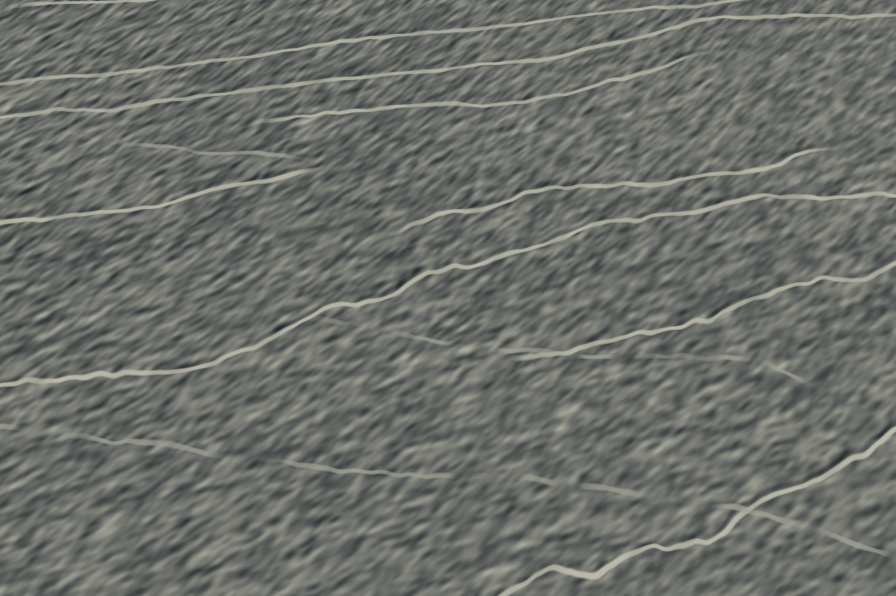
Write a WebGL 2 fragment shader that draws this texture.

```glsl
#version 300 es
precision highp float;

uniform vec2 u_resolution;
out vec4 fragColor;

const float HORIZON = 2.0;
const vec2 BLUR_DIR = vec2(0.77, 0.64);

float hash(vec2 p) {
    vec3 q = fract(p.xyx * 0.1031);
    q += dot(q, q.yzx + 33.33);
    return fract((q.x + q.y) * q.z);
}

float noise(vec2 p) {
    vec2 cell = floor(p);
    vec2 f = fract(p);
    f = f * f * (3.0 - 2.0 * f);
    float low = mix(hash(cell), hash(cell + vec2(1.0, 0.0)), f.x);
    float high = mix(hash(cell + vec2(0.0, 1.0)), hash(cell + 1.0), f.x);
    return mix(low, high, f.y);
}

// Receding plane: cells shrink with height and lean up to the right
vec2 groundCoords(vec2 p) {
    float depth = HORIZON - p.y;
    float u = 76.0 * (p.x - 1.1) / depth;
    float v = -122.0 * (log(depth) + 0.2 * (p.x - 0.75) / depth);
    return vec2(u, v);
}

float crust(vec2 p) {
    vec2 g = groundCoords(p);
    return 0.6 * noise(g) + 0.4 * noise(g * 1.9 + 31.7) - 0.5;
}

// Crust relief smeared along one screen direction
float smearedRelief(vec2 p, float span) {
    vec2 shadowStep = vec2(-0.005, 0.007) * (HORIZON - p.y) / HORIZON;
    float sum = 0.0;
    for (int k = 0; k < 6; k++) {
        vec2 q = p + BLUR_DIR * span * (float(k) / 5.0 - 0.5);
        sum += crust(q) - 0.5 * crust(q + shadowStep);
    }
    return sum / 6.0;
}

float ridgeHeight(float x, float base, float slope, float wiggle, float seed) {
    float row = seed * 17.0 + 90.0;
    float bend = 0.10 * (noise(vec2(x * 3.3, row)) - 0.5)
               + 0.025 * (noise(vec2(x * 11.0, row + 5.0)) - 0.5)
               + 0.008 * (noise(vec2(x * 42.0, row + 9.0)) - 0.5);
    return base + slope * x + wiggle * bend;
}

// x: lit crest, y: shadow behind steep parts
vec2 ridge(vec2 p, float base, float slope, float wiggle, float seed, float width) {
    float y = ridgeHeight(p.x, base, slope, wiggle, seed);
    float ahead = ridgeHeight(p.x + 0.006, base, slope, wiggle, seed);
    float grade = (ahead - y) / 0.006;
    float d = (p.y - y) / sqrt(1.0 + grade * grade);
    float w = width * (0.7 + 0.5 * noise(vec2(p.x * 34.0, seed * 11.0 + 70.0)));
    float crest = 1.0 - smoothstep(0.35 * w, 1.25 * w, abs(d));
    float offset = (d - 1.9 * w) / w;
    float shadow = exp(-offset * offset) * clamp(0.1 + grade * 1.2, 0.0, 1.0);
    float wear = 0.7 + 0.3 * noise(vec2(p.x * 30.0, seed * 13.0 + 80.0));
    return vec2(crest * wear, shadow);
}

float spanMask(float x, float center, float halfSpan) {
    return 1.0 - smoothstep(halfSpan - 0.04, halfSpan + 0.04, abs(x - center));
}

void main() {
    vec2 p = gl_FragCoord.xy / u_resolution.y;
    float width = mix(0.0060, 0.0034, p.y);

    // Crust grain, fine streaks and broad patches
    float tone = 0.385 + mix(1.4, 1.5, p.y) * smearedRelief(p, 0.013);
    vec2 streak = vec2(dot(p, BLUR_DIR), dot(p, vec2(-BLUR_DIR.y, BLUR_DIR.x)));
    tone += 0.19 * (noise(streak * vec2(60.0, 180.0) + 60.0) - 0.5);
    tone += 0.10 * (noise(p * vec2(2.0, 5.0) + 8.0) - 0.5);
    tone += 0.22 * smoothstep(0.80, 0.97, noise(groundCoords(p) * 0.3 + 14.0));

    // Long rising ridges, closer together with distance
    vec2 relief = vec2(0.0);
    for (int i = -3; i < 8; i++) {
        if (i == -2) continue;
        float n = float(i);
        float depth = 0.85 * pow(0.825, n);
        float base = 1.2 - depth;
        float center = 1.5 * fract(0.43 * n + 0.25);
        bool unbroken = i == -3 || i == 0 || i == 4 || i == 5;
        float mask = unbroken ? 1.0 : spanMask(p.x, center, 0.36);
        vec2 r = ridge(p, base, 0.32 - 0.25 * base, depth, n, width);
        relief = max(relief, r * mask);
    }

    // Faint, broken ridges falling to the right
    float faint = 0.0;
    for (int j = 0; j < 3; j++) {
        float n = float(j);
        float mask = spanMask(p.x, 1.55 - 0.6 * n, 2.0 / (1.0 + 4.0 * n));
        mask *= smoothstep(0.1, 0.7, noise(vec2(p.x * 22.0, n * 7.0 + 3.0)));
        faint = max(faint, mask * ridge(p, 0.31 + 0.25 * n, -0.15, 0.6, n + 20.0, width).x);
    }

    tone -= 0.40 * relief.y;
    tone = mix(tone, mix(1.35, 1.15, p.y), relief.x);
    tone = mix(tone, 1.0, 0.85 * faint);
    tone = clamp(tone, -0.35, 1.25);

    vec3 slate = vec3(0.27, 0.29, 0.29);
    vec3 salt = vec3(0.64, 0.64, 0.59);
    fragColor = vec4(mix(slate, salt, tone), 1.0);
}
```
